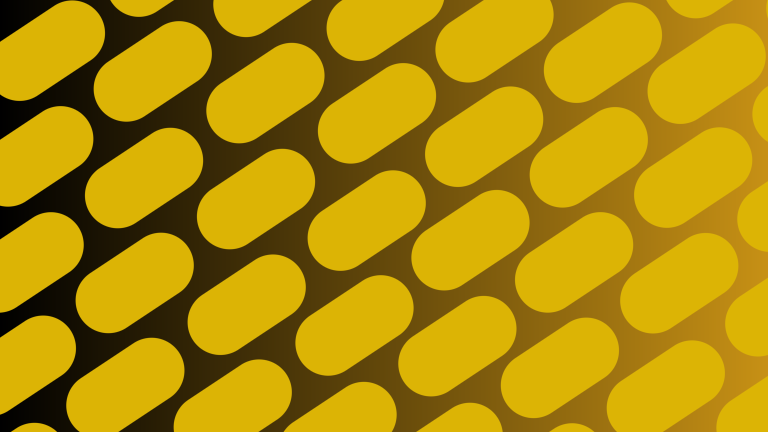
Give the GLSL for this pattern, as a WebGL 2 fragment shader.

```glsl
#version 300 es
precision highp float;
// Slanted golden capsules on a tilted lattice over a black to amber gradient.
// Each capsule is a segment distance; its centre sways along a diagonal sine
// wave and has a small hashed offset. Lengths are in canvas heights.

#define ORIGIN vec2(0.861, 0.734)
#define STEP_ACROSS vec2(0.2486, -0.0495)
#define STEP_DOWN vec2(-0.0271, -0.2440)
#define TILT 0.586
#define HALF_LENGTH 0.0731
#define RADIUS 0.0759
#define SWAY 0.012
#define SWAY_PERIOD 2.315
#define JITTER 0.004
#define GOLD vec3(0.863, 0.706, 0.020)
#define AMBER vec3(0.780, 0.567, 0.082)

uniform vec2 u_resolution;
out vec4 fragColor;

const float TAU = 6.28318;

vec2 hash2(vec2 cell) {
    vec3 q = fract(cell.xyx * vec3(0.1031, 0.1030, 0.0973));
    q += dot(q, q.yzx + 33.33);
    return fract((q.xx + q.yz) * q.zy);
}

// Signed distance to a capsule centred at the origin
float capsule(vec2 p) {
    vec2 axis = vec2(cos(TILT), sin(TILT));
    float along = clamp(dot(p, axis), -HALF_LENGTH, HALF_LENGTH);
    return length(p - axis * along) - RADIUS;
}

// Lattice point, swayed sideways and slightly scattered
vec2 capsuleCentre(vec2 cell) {
    vec2 c = ORIGIN + mat2(STEP_ACROSS, STEP_DOWN) * cell;
    float diagonal = c.x - c.y - 0.366;
    c.x += SWAY * cos(TAU * diagonal / SWAY_PERIOD);
    return c + JITTER * (2.0 * hash2(cell + 17.0) - 1.0);
}

void main() {
    vec2 p = gl_FragCoord.xy / u_resolution.y;
    float pixel = 1.0 / u_resolution.y;

    // Nearest capsule among the neighbouring lattice cells
    vec2 home = round(inverse(mat2(STEP_ACROSS, STEP_DOWN)) * (p - ORIGIN));
    float d = 1.0;
    for (int j = -1; j <= 1; j++) {
        for (int i = -1; i <= 1; i++) {
            vec2 cell = home + vec2(i, j);
            d = min(d, capsule(p - capsuleCentre(cell)));
        }
    }

    // Horizontal gradient beneath flat gold shapes
    vec3 ground = AMBER * (gl_FragCoord.x / u_resolution.x);
    float cover = 1.0 - smoothstep(-0.7 * pixel, 0.7 * pixel, d);
    fragColor = vec4(mix(ground, GOLD, cover), 1.0);
}
```
